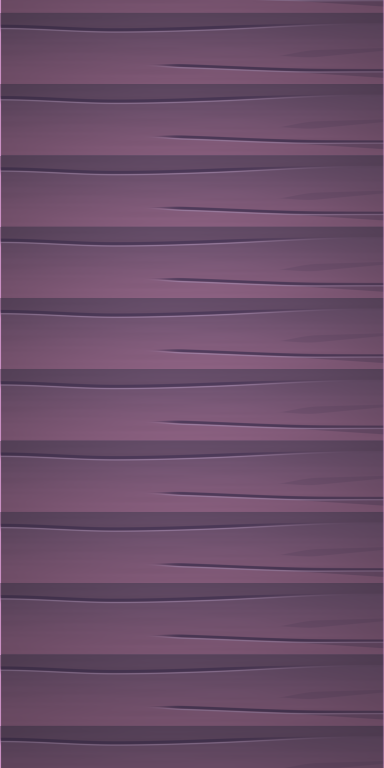
Give the GLSL for this texture, as a WebGL 1 fragment shader.

```glsl
precision highp float;
// Stacked wooden planks in muted plum, one board wide and repeated downwards.
// Each board has a vertical gradient, two tapered cracks with lit lower lips,
// soft stains and fine grain; a broad glow lights the middle of the wall.

uniform vec2 u_resolution;

const float PLANK_HEIGHT = 0.09284;
const float FIRST_SEAM = 0.0169;
const vec3 PLANK_TOP = vec3(0.345, 0.265, 0.360);
const vec3 PLANK_BOTTOM = vec3(0.455, 0.315, 0.420);
const vec3 CRACK_DARK = vec3(0.245, 0.185, 0.290);
const vec3 CRACK_LIP = vec3(0.530, 0.440, 0.560);
const vec3 STAIN = vec3(0.325, 0.240, 0.340);
const vec3 EDGE_PINK = vec3(0.790, 0.560, 0.760);

float hash(vec2 p) {
  return fract(sin(dot(p, vec2(127.1, 311.7))) * 43758.5453);
}

float noise(vec2 p) {
  vec2 i = floor(p);
  vec2 f = fract(p);
  f = f * f * (3.0 - 2.0 * f);
  float low = mix(hash(i), hash(i + vec2(1.0, 0.0)), f.x);
  float high = mix(hash(i + vec2(0.0, 1.0)), hash(i + vec2(1.0)), f.x);
  return mix(low, high, f.y);
}

// Smooth coverage of a horizontal strip around a centre line.
float strip(float v, float centre, float halfWidth, float aa) {
  return smoothstep(aa, -aa, abs(v - centre) - halfWidth);
}

// Dark groove with a thin highlight along its lower side.
vec3 crack(vec3 col, float v, float line, float width, float fade, float aa) {
  float w = width * fade;
  float groove = strip(v, line, w, aa);
  float lip = strip(v, line + w + 0.012, 0.009, aa);
  col = mix(col, CRACK_LIP, lip * fade * 0.75);
  return mix(col, CRACK_DARK, groove * fade * 0.9);
}

// Line of the long upper crack: sags on the left, climbs to the right.
float upperLine(float x) {
  return 0.185 + 0.05 * smoothstep(0.0, 0.3, x) - 0.09 * smoothstep(0.3, 0.95, x);
}

// Line of the shorter lower crack, sloping down to the right edge.
float lowerLine(float x) {
  return 0.725 + 0.075 * smoothstep(0.35, 0.85, x);
}

vec3 plank(float x, float v, float aa) {
  // Gradient, softened across the seam
  float ramp = mix(v, 0.0, smoothstep(1.0 - aa, 1.0, v));
  vec3 col = mix(PLANK_TOP, PLANK_BOTTOM, smoothstep(-0.1, 1.05, ramp));

  // Fine lengthwise grain
  col *= 0.985 + 0.03 * noise(vec2(x * 5.0, v * 26.0));

  // Shadow above the upper crack
  float upper = upperLine(x);
  col *= 1.0 - 0.06 * smoothstep(aa, -aa, v - upper);

  // Lens-shaped stain near the right edge
  float along = clamp((x - 0.715) / 0.285, 0.0, 1.0);
  float lensWidth = 0.068 * smoothstep(0.0, 0.4, along) * (1.0 - 0.72 * along);
  float lens = strip(v, 0.605 - 0.095 * along, lensWidth, aa);
  col = mix(col, STAIN, lens * smoothstep(0.0, 0.12, along) * 0.38);

  // Wedge of shade widening below the lower crack
  float lower = lowerLine(x);
  float spread = clamp((x - 0.68) / 0.32, 0.0, 1.0);
  float wedge = strip(v, lower + 0.055 * spread, 0.055 * spread, aa);
  col = mix(col, STAIN, wedge * smoothstep(0.0, 0.15, spread) * 0.6);

  // Cracks, thinning towards their tips
  float upperFade = 1.0 - smoothstep(0.55, 0.95, x);
  float lowerFade = smoothstep(0.37, 0.48, x) * (1.0 - 0.25 * smoothstep(0.7, 1.0, x));
  col = crack(col, v, upper, 0.021, upperFade, aa);
  return crack(col, v, lower, 0.019, lowerFade, aa);
}

void main() {
  vec2 p = gl_FragCoord.xy / u_resolution;
  float row = (1.0 - p.y - FIRST_SEAM) / PLANK_HEIGHT;
  float v = fract(row);
  float aa = 0.75 / (u_resolution.y * PLANK_HEIGHT);
  vec3 col = plank(p.x, v, aa);

  // Glow in the middle, dim corners
  float away = length(p - vec2(0.5, 0.55));
  col *= mix(1.2, 0.88, smoothstep(0.0, 0.85, away));

  // Thin pink rims, broken at each seam on the left
  float px = 0.5 / u_resolution.x;
  float left = smoothstep(0.003 + px, 0.003 - px, p.x);
  float right = smoothstep(0.997 - px, 0.997 + px, p.x);
  float worn = 0.5 + 0.5 * smoothstep(0.15, 0.3, v);
  col = mix(col, EDGE_PINK, max(left * worn, right * 0.55));

  gl_FragColor = vec4(col, 1.0);
}
```
